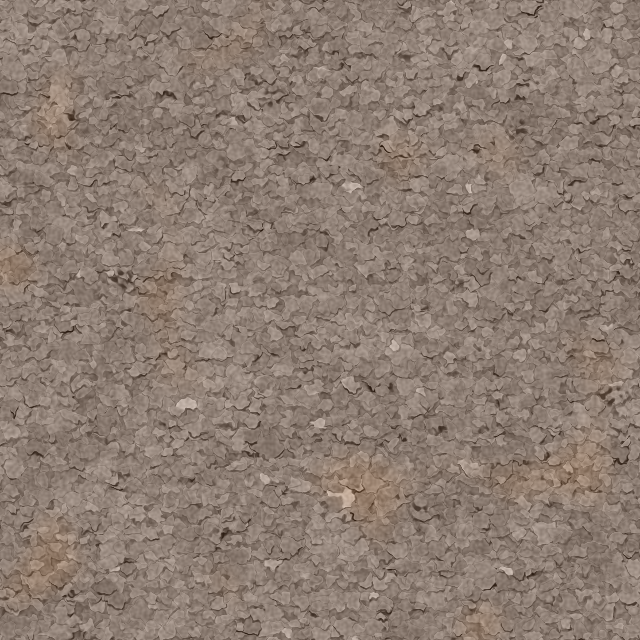
A Shadertoy shader for this texture:

```glsl
// Weathered taupe stone surface: overlapping angular chips with thin dark cracks beneath them.

const float TAU = 6.28318;
const float STONE_TONE = 0.515;
const float CRACK_TONE = 0.13;
const vec3 WARM_OFFSET = vec3(0.06, 0.0, -0.04);
const vec3 OCHRE_TINT = vec3(0.035, 0.0, -0.035);
const vec2 SHADOW_SHIFT = vec2(0.0008, -0.0032);

vec2 hash22(vec2 p) {
    vec3 q = fract(p.xyx * vec3(0.1031, 0.1030, 0.0973));
    q += dot(q, q.yzx + 33.33);
    return fract((q.xx + q.yz) * q.zy);
}

float gradientCorner(vec2 cell, vec2 toPoint) {
    float angle = TAU * hash22(cell).x;
    return dot(vec2(cos(angle), sin(angle)), toPoint);
}

// Gradient noise, roughly -0.7 to 0.7
float gradientNoise(vec2 p) {
    vec2 i = floor(p), f = p - i;
    vec2 u = f * f * f * (f * (f * 6.0 - 15.0) + 10.0);
    vec2 e = vec2(1.0, 0.0);
    float low = mix(gradientCorner(i, f), gradientCorner(i + e, f - e), u.x);
    float high = mix(gradientCorner(i + e.yx, f - e.yx), gradientCorner(i + 1.0, f - 1.0), u.x);
    return mix(low, high, u.y);
}

// Distance to an irregular hexagon (x) and to its shifted shadow (y)
vec2 chipDistances(vec2 p, vec2 shift, vec2 id) {
    vec2 d = vec2(-1.0);
    for (int k = 0; k < 6; k++) {
        vec2 rnd = hash22(id + float(k) * 17.3);
        float angle = (float(k) + 0.7 * rnd.x) * TAU / 6.0;
        vec2 side = vec2(cos(angle) * 0.88, sin(angle) * 1.12);
        float reach = mix(0.30, 0.60, rnd.y);
        d = max(d, vec2(dot(p, side), dot(p - shift, side)) - reach);
    }
    return d;
}

// Paints one layer of chips, lower rows first so upper chips cast cracks on them
float addChips(float tone, vec2 uv, float scale, float density, float crack, float seed, float soft) {
    vec2 p = uv * scale + seed;
    vec2 home = floor(p);
    for (int j = -1; j <= 1; j++)
    for (int i = -1; i <= 1; i++) {
        vec2 id = home + vec2(i, j);
        vec2 place = hash22(id + 3.7);
        vec2 look = hash22(id + 71.9);
        vec2 kind = hash22(id + 143.1);
        if (kind.x > density) continue;
        vec2 center = id + mix(vec2(0.2), vec2(0.8), place);
        vec2 d = chipDistances(p - center, SHADOW_SHIFT * scale, id) / scale;

        float shadow = 1.0 - smoothstep(-soft, soft * 1.4, d.y);
        float outline = 1.0 - smoothstep(0.0, 0.0028, d.x);
        float darkness = max(shadow * crack * mix(0.15, 1.0, look.y * look.y), outline * 0.16);
        tone = mix(tone, CRACK_TONE, min(darkness, 1.0));

        float chip = STONE_TONE + 0.11 * (look.x - 0.5);
        chip += 0.12 * step(0.988, kind.y);
        chip += 0.03 * smoothstep(-0.004, -0.001, d.x);
        tone = mix(tone, chip, 1.0 - smoothstep(-soft, soft, d.x));
    }
    return tone;
}

void mainImage(out vec4 fragColor, in vec2 fragCoord) {
    vec2 uv = fragCoord / iResolution.y;
    float soft = max(0.0011, 0.6 / iResolution.y);

    // Ragged edges
    vec2 wobble = vec2(gradientNoise(uv * 48.0), gradientNoise(uv * 48.0 + 37.0)) * 0.010;
    wobble += vec2(gradientNoise(uv * 125.0 + 11.0), gradientNoise(uv * 125.0 + 83.0)) * 0.0045;
    vec2 ragged = uv + wobble;

    // Cracks fade in and out along their length
    float crack = mix(0.25, 1.0, smoothstep(-0.3, 0.4, gradientNoise(uv * 24.0 + 5.0)));

    // Chips from packed bed to loose fragments
    float tone = STONE_TONE - 0.06 + 0.1 * gradientNoise(uv * 60.0);
    tone = addChips(tone, ragged, 48.0, 1.00, crack * 0.9, 10.0, soft);
    tone = addChips(tone, ragged, 25.0, 0.42, crack, 140.0, soft);
    tone = addChips(tone, ragged, 39.0, 0.50, crack, 260.0, soft);
    tone = addChips(tone, ragged, 66.0, 0.36, crack * 0.8, 390.0, soft);

    // Fine grain and broad mottling
    tone += 0.10 * gradientNoise(uv * 165.0 + 9.0);
    tone += 0.06 * gradientNoise(uv * 70.0 + 29.0);
    tone += 0.04 * gradientNoise(uv * 7.0 + 51.0);

    // Rare dark pits
    float pitArea = smoothstep(0.42, 0.58, gradientNoise(uv * vec2(13.0, 17.0) + 91.0));
    float pit = pitArea * smoothstep(-0.05, 0.3, gradientNoise(uv * 95.0 + 63.0));
    tone = mix(tone, CRACK_TONE, 0.75 * pit);

    // Warm stone colour with faint ochre stains
    float ochre = smoothstep(0.2, 0.6, gradientNoise(uv * 6.0 + 23.0));
    vec3 color = vec3(tone) + WARM_OFFSET + OCHRE_TINT * ochre;
    fragColor = vec4(clamp(color, 0.0, 1.0), 1.0);
}
```
